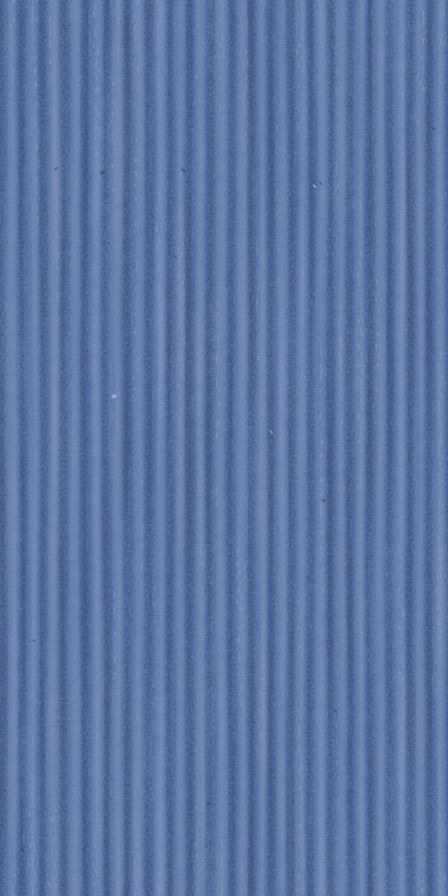
A WebGL 2 fragment shader for this texture:

```glsl
#version 300 es
precision highp float;

uniform vec2 u_resolution;
out vec4 outColor;

const float TAU = 6.2831853;
const float RIBS = 22.0;            // whole ribs across the tile
const float RIB_PHASE = 0.24;       // position of the groove inside a rib
const float RIB_SPREAD = 0.13;      // slow change of rib spacing
const float RIB_WOBBLE = 0.10;      // sideways drift of the ribs
const float RIB_VARIATION = 0.15;   // tone difference between ribs
const float STREAK_AMOUNT = 0.16;
const float LINE_AMOUNT = 0.14;
const float MOTTLE_AMOUNT = 0.09;
const float GRAIN_AMOUNT = 0.19;
const float PIT_AMOUNT = 0.30;      // extra grain on the groove flanks
const float GLINT_AMOUNT = 0.50;
const float SPECK_CHANCE = 0.14;
const float CHIP_CHANCE = 0.025;
const vec2 SPECK_CELLS = vec2(6.0, 12.0);
const vec2 TILE_SIZE = vec2(1.0, 2.0);
const vec2 LATTICE_SHIFT = vec2(0.41, 0.57);  // keeps lattice lines off the tile edges

const vec3 GROOVE_BLUE = vec3(0.293, 0.382, 0.562);
const vec3 FLANK_BLUE = vec3(0.362, 0.460, 0.648);
const vec3 RIDGE_BLUE = vec3(0.432, 0.522, 0.690);
const vec3 SPECK_BLUE = vec3(0.19, 0.26, 0.41);
const vec3 CHIP_BLUE = vec3(0.66, 0.73, 0.82);

uint scramble(uint n) {
  n = (n ^ (n >> 16)) * 0x7feb352du;
  n = (n ^ (n >> 15)) * 0x846ca68bu;
  return n ^ (n >> 16);
}

float hash(vec2 cell, float seed) {
  uint n = scramble(uint(cell.x) + scramble(uint(cell.y) + scramble(uint(seed))));
  return float(n >> 8) / 16777216.0;
}

// Whole cell index inside the period, safe against rounding
vec2 wrapCell(vec2 cell, vec2 period) {
  return floor(mod(cell + 0.5, period));
}

// Slope contribution of one lattice corner
float corner(vec2 cell, vec2 offset, vec2 period, float seed) {
  float angle = TAU * hash(wrapCell(cell, period), seed);
  return dot(vec2(cos(angle), sin(angle)), offset);
}

// Tiling gradient noise, roughly -1 to 1
float noise(vec2 uv, vec2 period, float seed) {
  vec2 p = uv * period + LATTICE_SHIFT;
  vec2 i = floor(p), f = p - i;
  vec2 w = f * f * f * (f * (f * 6.0 - 15.0) + 10.0);
  vec2 e = vec2(1.0, 0.0);
  float low = mix(corner(i, f, period, seed),
                  corner(i + e.xy, f - e.xy, period, seed), w.x);
  float high = mix(corner(i + e.yx, f - e.yx, period, seed),
                   corner(i + e.xx, f - e.xx, period, seed), w.x);
  return 1.4 * mix(low, high, w.y);
}

// Groove at 0, ridge at 1, leaning slightly to one side
float ribProfile(vec2 uv) {
  float drift = RIB_SPREAD * cos(TAU * uv.x)
              + RIB_WOBBLE * noise(uv, vec2(9.0, 2.0), 1.0);
  float x = uv.x * RIBS - RIB_PHASE + drift;
  return 0.5 - 0.5 * cos(TAU * x) + 0.06 * sin(2.0 * TAU * x);
}

vec3 ribColor(float tone) {
  vec3 lower = mix(GROOVE_BLUE, FLANK_BLUE, clamp(tone * 2.0, -0.4, 1.0));
  return mix(lower, RIDGE_BLUE, clamp(tone * 2.0 - 1.0, 0.0, 1.6));
}

// Coverage of one scattered spot per cell, kept inside its cell
float spots(vec2 uv, float chance, float seed) {
  vec2 p = uv * SPECK_CELLS;
  vec2 cell = wrapCell(floor(p), SPECK_CELLS);
  vec2 center = 0.2 + 0.6 * vec2(hash(cell, seed), hash(cell, seed + 1.0));
  vec2 d = (fract(p) - center) / SPECK_CELLS * TILE_SIZE;
  d.y += d.x * (hash(cell, seed + 2.0) - 0.5) * 2.0;
  float radius = mix(0.0022, 0.0048, hash(cell, seed + 3.0));
  float edge = 1.0 / u_resolution.x;
  float shape = 1.0 - smoothstep(-edge, edge, length(d * vec2(0.8, 1.1)) - radius);
  return shape * step(hash(cell, seed + 4.0), chance);
}

void main() {
  vec2 uv = gl_FragCoord.xy / u_resolution;

  // Rib relief with slightly uneven strength
  float rib = ribProfile(uv);
  float strength = 1.0 + 0.2 * noise(uv, vec2(9.0, 3.0), 3.0);
  float tone = 0.52 + (rib - 0.5) * strength;
  tone += RIB_VARIATION * noise(uv, vec2(17.0, 2.0), 4.0);

  // Long streaks, thin drawn lines, soft mottling and fine grain
  tone += STREAK_AMOUNT * noise(uv, vec2(70.0, 6.0), 5.0);
  tone += LINE_AMOUNT * noise(uv, vec2(150.0, 5.0), 11.0);
  tone += MOTTLE_AMOUNT * noise(uv, vec2(40.0, 70.0), 6.0);
  tone += GRAIN_AMOUNT * noise(uv, vec2(190.0, 380.0), 7.0);
  float flank = 1.0 - smoothstep(0.15, 0.75, rib);
  tone += PIT_AMOUNT * flank * noise(uv, vec2(170.0, 340.0), 8.0);

  // Broken glints worn along some ridges
  float worn = smoothstep(0.15, 0.45, noise(uv, vec2(60.0, 3.0), 9.0));
  float dash = smoothstep(0.15, 0.55, noise(uv, vec2(180.0, 140.0), 10.0));
  tone += GLINT_AMOUNT * worn * dash * smoothstep(0.2, 0.7, rib);

  // Sparse dark specks and pale chips
  vec3 color = ribColor(tone);
  color = mix(color, SPECK_BLUE, 0.6 * spots(uv, SPECK_CHANCE, 20.0));
  color = mix(color, CHIP_BLUE, 0.8 * spots(uv, CHIP_CHANCE, 40.0));
  outColor = vec4(color, 1.0);
}
```
